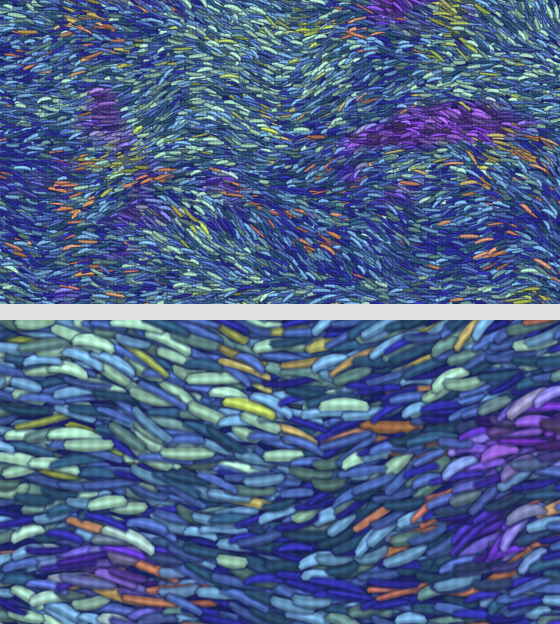
Top, the full canvas; bottom, a detail of the centre.
Reproduce this pattern procedurally as a Shadertoy shader.

```glsl
// Dense painterly brush strokes in blue, teal and violet that follow a wavy flow.
// Three layers of jittered grids drop tapered, bent strokes over each other;
// layered sines steer direction and regional hue, and a fine weave covers all.

const float TAU = 6.2831853;
const vec3 INDIGO     = vec3(0.17, 0.18, 0.58);
const vec3 BLUE       = vec3(0.28, 0.39, 0.66);
const vec3 SKY        = vec3(0.41, 0.60, 0.76);
const vec3 DEEP_TEAL  = vec3(0.18, 0.32, 0.45);
const vec3 SAGE       = vec3(0.35, 0.49, 0.49);
const vec3 PALE_GREEN = vec3(0.57, 0.75, 0.67);
const vec3 VIOLET     = vec3(0.42, 0.18, 0.62);
const vec3 ORANGE     = vec3(0.86, 0.50, 0.26);
const vec3 LIME       = vec3(0.66, 0.72, 0.22);
const vec3 SHADOW     = vec3(0.08, 0.11, 0.29);

// Three random values per cell
vec3 hash3(vec2 cell, float seed) {
    vec3 q = fract(vec3(cell.xyx + seed * 17.3) * vec3(0.1031, 0.1030, 0.0973));
    q += dot(q, q.yxz + 33.33);
    return fract((q.xxy + q.yzz) * q.zyx);
}

// Warped layered sines, roughly -1..1
float waves(vec2 p, float seed) {
    float sum = 0.0, amp = 0.6;
    for (int i = 0; i < 4; i++) {
        p = mat2(0.8, 0.6, -0.6, 0.8) * p + seed;
        p += 0.5 * sin(p.yx * 1.3 + seed);
        sum += amp * sin(p.x) * cos(p.y * 1.1);
        p *= 1.7;
        amp *= 0.65;
    }
    return sum;
}

// Stroke direction: mostly level, swinging to both diagonals
float flowAngle(vec2 p) {
    return -0.1 + 0.85 * waves(p * vec2(4.0, 5.5), 2.7);
}

// Signed distance to a bent, tapered stroke
float strokeDistance(vec2 q, float halfLength, float halfWidth, float bend) {
    float along = q.x / halfLength;
    q.y += bend * halfWidth * along * along;
    float width = halfWidth * (1.0 - 0.35 * along * along);
    return max(abs(q.x) - halfLength + 0.6 * abs(q.y), abs(q.y) - width);
}

// Base colour for a random pick; cumulative shares run from cool to green
vec3 baseColor(float pick) {
    vec3 c = INDIGO;
    c = mix(c, BLUE, step(0.17, pick));
    c = mix(c, DEEP_TEAL, step(0.43, pick));
    c = mix(c, SKY, step(0.59, pick));
    c = mix(c, SAGE, step(0.78, pick));
    return mix(c, PALE_GREEN, step(0.89, pick));
}

// Stroke colour: base pick shifted by region, plus violet and warm patches
vec3 strokeColor(vec2 p, vec3 rnd) {
    float region = waves(p * vec2(3.0, 4.0), 5.1);
    vec3 c = baseColor(clamp(rnd.x + 0.28 * region, 0.0, 1.0));
    float violet = smoothstep(0.3, 0.8, waves(p * vec2(4.0, 6.5), 8.4));
    c = mix(c, VIOLET * (0.6 + 0.8 * rnd.z), 0.75 * violet);
    float warm = smoothstep(0.2, 0.8, waves(p * vec2(7.0, 9.0), 1.3));
    vec3 accent = mix(ORANGE, LIME, smoothstep(-0.2, 0.3, region));
    c = mix(c, accent, 0.7 * step(0.97 - 0.3 * warm, rnd.y));
    return c * (0.8 + 0.42 * rnd.z);
}

// Paints one layer of strokes over the given colour
vec3 paintLayer(vec3 color, vec2 p, float cellSize, float seed, float soft) {
    vec2 home = floor(p / cellSize);
    for (int j = -2; j <= 2; j++)
    for (int i = -2; i <= 2; i++) {
        vec2 cell = home + vec2(i, j);
        vec3 place = hash3(cell, seed);
        vec3 look = hash3(cell, seed + 5.0);
        vec2 center = (cell + place.xy) * cellSize;
        float angle = flowAngle(center) + 0.7 * (place.z - 0.5);
        float s = sin(angle), c = cos(angle);
        vec2 q = mat2(c, -s, s, c) * (p - center);
        float halfWidth = cellSize * mix(0.17, 0.32, look.y);
        float halfLength = cellSize * mix(0.8, 1.5, look.z);
        float d = strokeDistance(q, halfLength, halfWidth, 2.0 * look.x - 1.0);
        if (d > 0.01) continue;

        // Dark contour first, then the body with a lit ridge and bristles
        color = mix(color, SHADOW, 0.5 * (1.0 - smoothstep(0.0, 0.0045, d)));
        float ridge = 0.86 + 0.26 * smoothstep(0.0, halfWidth, -d);
        ridge += 0.06 * sin(q.y / halfWidth * 5.0 + TAU * place.x);
        ridge += 0.08 * q.y / halfWidth;
        vec3 body = strokeColor(center, look.yzx) * ridge;
        color = mix(color, body, 1.0 - smoothstep(-soft, soft, d));
    }
    return color;
}

// Fine cloth weave, as a brightness factor
float weave(vec2 p, float threads) {
    vec2 t = sin(p * threads * TAU + 0.6 * sin(p.yx * 40.0));
    return 1.0 + 0.045 * (t.x + t.y);
}

void mainImage(out vec4 fragColor, in vec2 fragCoord) {
    vec2 p = fragCoord / iResolution.y;
    float soft = max(0.0016, 0.8 / iResolution.y);
    vec3 color = mix(SHADOW, INDIGO, 0.4);
    color = paintLayer(color, p, 0.031, 1.0, soft);
    color = paintLayer(color, p, 0.026, 2.0, soft);
    color = paintLayer(color, p, 0.022, 3.0, soft);
    color *= weave(p, 85.0);
    fragColor = vec4(clamp(color, 0.0, 1.0), 1.0);
}
```
